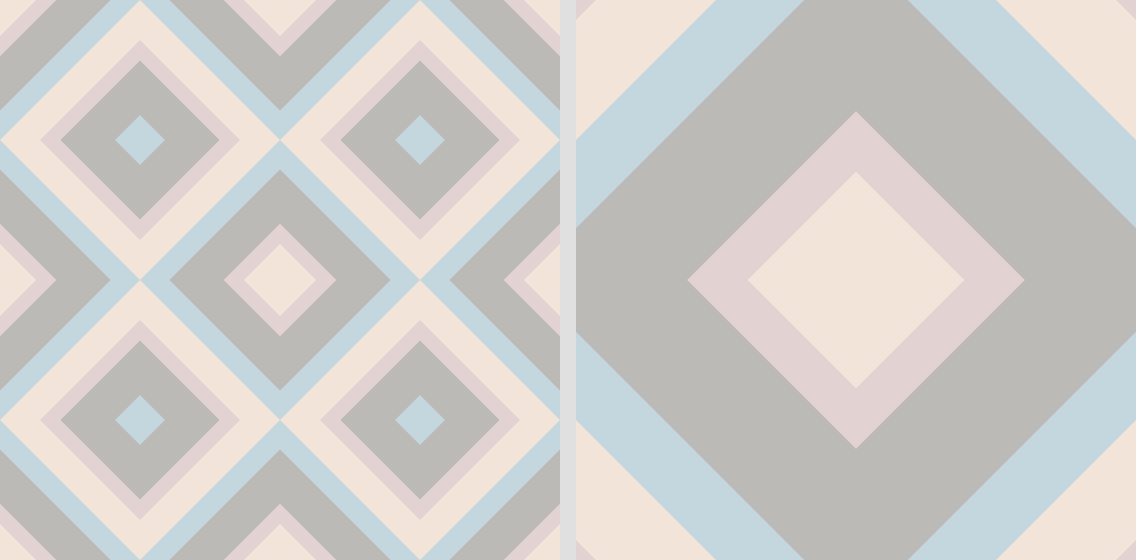
Left: the whole. Right: its middle third, enlarged.
This pattern is drawn by a WebGL 1 fragment shader. Its source:

```glsl
precision highp float;
// Flat pastel argyle: two by two repeats of nested concentric diamonds.

uniform vec2 u_resolution;

const float REPEATS = 2.0;

const vec3 GREY  = vec3(0.735, 0.730, 0.715);
const vec3 CREAM = vec3(0.950, 0.895, 0.850);
const vec3 BLUE  = vec3(0.770, 0.842, 0.870);
const vec3 PINK  = vec3(0.888, 0.825, 0.820);

// Diamond distance: 0 at the cell centre, 0.5 at edge midpoints, 1 at corners.
float diamondDistance(vec2 uv, float repeats) {
  vec2 cell = abs(fract(uv * repeats) - 0.5);
  return cell.x + cell.y;
}

// Switches to the next band's colour past the given radius.
vec3 band(vec3 inner, vec3 outer, float radius, float d, float soft) {
  return mix(inner, outer, smoothstep(radius - soft, radius + soft, d));
}

void main() {
  vec2 uv = gl_FragCoord.xy / u_resolution;
  float d = diamondDistance(uv, REPEATS);
  float soft = 1.4142 * REPEATS * 0.5 / min(u_resolution.x, u_resolution.y);

  // Diamond around the cell centre, from the inside out
  vec3 color = BLUE;
  color = band(color, GREY,  0.089, d, soft);
  color = band(color, PINK,  0.284, d, soft);
  color = band(color, CREAM, 0.357, d, soft);

  // Diamond around the cell corner, from its rim to its core
  color = band(color, BLUE,  0.500, d, soft);
  color = band(color, GREY,  0.605, d, soft);
  color = band(color, PINK,  0.799, d, soft);
  color = band(color, CREAM, 0.871, d, soft);

  gl_FragColor = vec4(color, 1.0);
}
```
